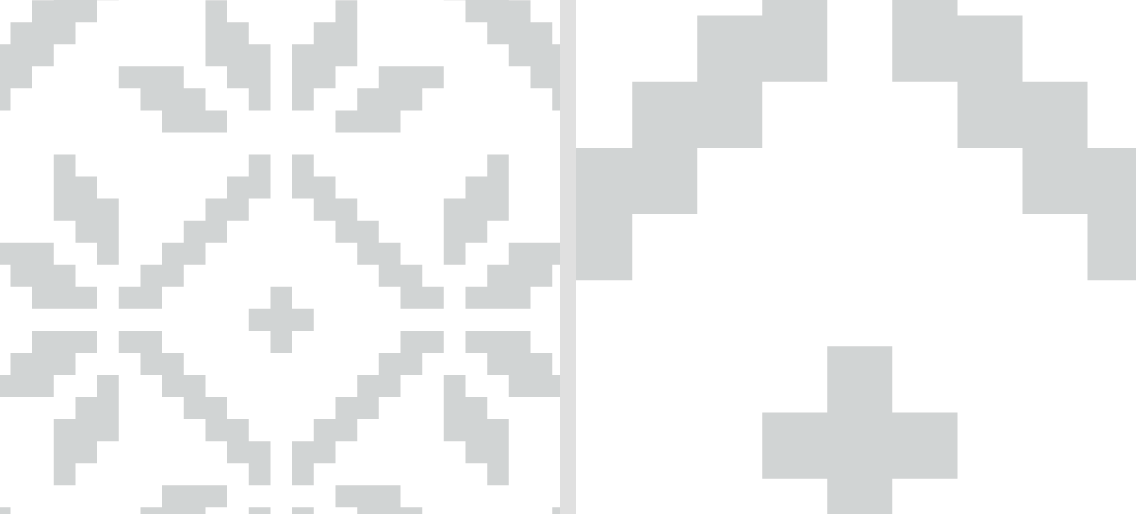
Left, the full canvas; right, a detail of the centre.
Give the GLSL for this pattern, as a Shadertoy shader.

```glsl
// Stepped knit-style motif: a diamond round a small cross, ringed by paired leaves
// and corner bands. Each point snaps to a stitch grid, is folded by mirror symmetry
// and tested against simple integer ranges; supersampling smooths the edges.

const vec3 GROUND = vec3(1.0);
const vec3 YARN = vec3(0.82, 0.83, 0.83);
const vec2 STITCH = vec2(0.0387, 0.0429);   // stitch size as a share of the canvas
const vec2 CENTRE = vec2(0.5023, 0.3777);   // middle of the cross
const int SAMPLES = 4;                      // samples per pixel side

bool within(float x, float low, float high) {
    return x > low - 0.5 && x < high + 0.5;
}

// Slanted leaf, three stitches wide and three long
bool leaf(vec2 p, float start, float slant) {
    return within(p.x, start, start + 2.0) && within(p.y - p.x, slant, slant + 2.0);
}

// Two leaves opening away from a shared stem
bool leafPair(vec2 p) {
    return leaf(p, 1.0, 8.0) || leaf(p.yx, 8.0, -5.0);
}

bool crossMark(vec2 p) {
    return p.x + p.y < 1.5;
}

// Staircase outline, open at its four tips
bool diamond(vec2 p) {
    return min(p.x, p.y) > 0.5 && within(p.x + p.y, 7.0, 8.0);
}

bool cornerBand(vec2 p) {
    return within(p.x + p.y, 22.0, 24.0);
}

float motif(vec2 uv) {
    vec2 stitch = floor((uv - CENTRE) / STITCH + 0.5);
    vec2 inner = abs(stitch);
    // The upper and lower leaves mirror about a line half a stitch higher
    vec2 outer = vec2(inner.x, abs(stitch.y - 0.5) - 0.5);
    bool filled = crossMark(inner) || diamond(inner) || leafPair(inner.yx)
               || leafPair(outer) || cornerBand(outer);
    return filled ? 1.0 : 0.0;
}

void mainImage(out vec4 fragColor, in vec2 fragCoord) {
    float coverage = 0.0;
    for (int y = 0; y < SAMPLES; y++) {
        for (int x = 0; x < SAMPLES; x++) {
            vec2 offset = (vec2(x, y) + 0.5) / float(SAMPLES) - 0.5;
            coverage += motif((fragCoord + offset) / iResolution.xy);
        }
    }
    coverage /= float(SAMPLES * SAMPLES);
    fragColor = vec4(mix(GROUND, YARN, coverage), 1.0);
}
```
